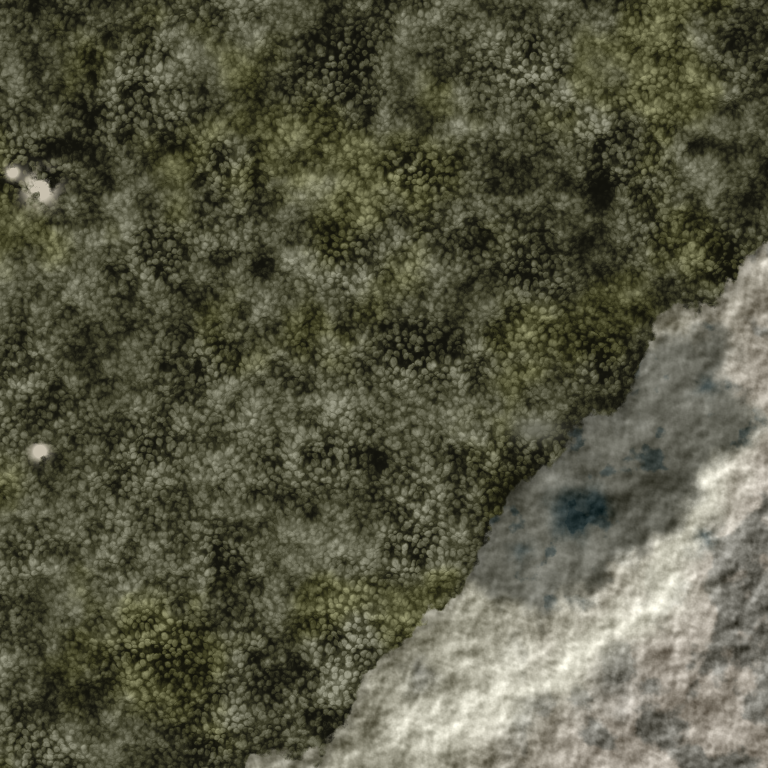
This texture is drawn by a WebGL 2 fragment shader. Its source:

```glsl
#version 300 es
precision highp float;
uniform vec2 u_resolution;
out vec4 fragColor;

#define CLUMP_SCALE 118.0
#define CLUMP_DEPTH 0.17
#define BASE_TONE 0.298
#define PATCH_CONTRAST 0.34
#define LEAF_CONTRAST 0.50
#define TILE_REPEATS 4.0
#define EDGE_ROUGHNESS 0.06
#define RELIEF 1.5
#define GRAIN_SCALE 240.0
#define LIGHT_DIR vec2(-0.6, 0.8)

// Dark hollows in the foliage: centre, radius
const vec3 HOLLOWS[13] = vec3[13](
    vec3(.34, .655, .030), vec3(.11, .81, .065), vec3(.89, .80, .030), vec3(.625, .65, .045),
    vec3(.78, .755, .035), vec3(.40, .10, .045), vec3(.42, .69, .025), vec3(.06, .397, .017),
    vec3(.48, .40, .035), vec3(.68, .40, .035), vec3(.08, .095, .040), vec3(.40, .92, .030),
    vec3(.91, .655, .055));

// Integer hash giving two values in 0..1
vec2 hash2(vec2 cell) {
    uvec2 q = uvec2(ivec2(cell)) * 1664525u + 1013904223u;
    q.x += q.y * 1664525u;
    q.y += q.x * 1664525u;
    q ^= q >> 16u;
    q.x += q.y * 1664525u;
    q.y += q.x * 1664525u;
    q ^= q >> 16u;
    return vec2(q & 65535u) / 65535.0;
}

float noise(vec2 p) {
    vec2 i = floor(p), f = fract(p);
    f = f * f * (3.0 - 2.0 * f);
    return mix(mix(hash2(i).x, hash2(i + vec2(1, 0)).x, f.x),
               mix(hash2(i + vec2(0, 1)).x, hash2(i + vec2(1, 1)).x, f.x), f.y);
}

float fbm(vec2 p) {
    float sum = 0.0, amp = 0.5;
    for (int i = 0; i < 5; i++) {
        sum += amp * noise(p);
        p = mat2(1.6, 1.2, -1.2, 1.6) * p + 7.3;
        amp *= 0.5;
    }
    return sum / 0.97;
}

// Round leaves of varied size lit from one side, about -1 in gaps to 1 on lit faces
float clumps(vec2 p) {
    vec2 base = floor(p);
    float top = -0.8;
    for (int y = -1; y <= 1; y++)
    for (int x = -1; x <= 1; x++) {
        vec2 cell = base + vec2(x, y), rnd = hash2(cell);
        float tint = fract(rnd.x * 7.0 + rnd.y * 3.0);
        vec2 offset = (p - cell - rnd) / mix(0.45, 0.8, tint);
        float dome = 1.0 - smoothstep(0.45, 1.0, length(offset));
        float lit = 0.25 + 0.55 * dot(offset, LIGHT_DIR) + 0.7 * (tint - 0.5);
        top = max(top, mix(-0.8, lit, dome));
    }
    return top;
}

float spot(vec2 p, vec2 centre, float radius) {
    vec2 d = (p - centre) / radius;
    return exp(-dot(d, d));
}

float segment(vec2 p, vec2 a, vec2 b) {
    vec2 ab = b - a;
    return length(p - a - ab * clamp(dot(p - a, ab) / dot(ab, ab), 0.0, 1.0));
}

float bell(float x, float centre, float width) {
    x = (x - centre) / width;
    return exp(-x * x);
}

// Height of the foliage border along x
float borderHeight(float x) {
    float y = x - 0.31 - 0.085 * bell(x, 0.42, 0.09) - 0.068 * bell(x, 0.585, 0.055)
            - 0.035 * bell(x, 0.81, 0.03) + 0.025 * bell(x, 0.86, 0.03);
    return max(y, mix(-0.2, 0.022, smoothstep(0.27, 0.33, x)));
}

vec3 foliage(vec2 p, float border) {
    vec2 tile = fract(p * TILE_REPEATS);
    float dense = max(spot(tile, vec2(.78, .65), .2), spot(tile, vec2(.135, .115), .17));
    float patches = fbm(p * 9.0 + 3.0), leaves = fbm(p * 42.0);
    float tone = BASE_TONE + PATCH_CONTRAST * (patches - 0.5) + LEAF_CONTRAST * (leaves - 0.5);
    vec2 warped = p * CLUMP_SCALE + 1.5 * vec2(patches, leaves);
    float depth = CLUMP_DEPTH * (0.25 + 0.6 * dense + 0.7 * noise(p * 13.0));
    tone += depth * clumps(warped) + 0.05 * clumps(warped * 1.7 + 5.0);
    tone += 0.12 * (noise(p * 210.0) - 0.5);
    float hollow = 0.0;
    for (int i = 0; i < 13; i++)
        hollow += spot(p, HOLLOWS[i].xy, HOLLOWS[i].z);
    tone -= 0.24 * min(hollow, 1.0) * smoothstep(0.3, 0.65, fbm(p * 32.0 + 9.0));
    tone -= 0.07 * (1.0 - smoothstep(0.0, 0.06, border));
    tone += 0.06 * (spot(p, vec2(.06, .62), .07) + spot(p, vec2(.6, .88), .07));
    // Soft floor keeps the gaps from going black
    tone = clamp(0.5 * (tone + 0.06 + sqrt((tone - 0.06) * (tone - 0.06) + 0.006)), 0.05, 0.6);
    vec3 color = vec3(tone, tone, max(tone - 0.08, 0.66 * tone));
    color.b -= 0.12 * smoothstep(0.5, 0.7, fbm(p * 9.0 + 20.0)) * tone;
    // Pale stones
    float stone = spot(p, vec2(.016, .776), .009) + spot(p, vec2(.052, .755), .022)
                + spot(p, vec2(.052, .412), .012);
    stone *= 1.6 * smoothstep(0.3, 0.6, fbm(p * 70.0));
    color = mix(color, vec3(.78, .75, .68), clamp(stone, 0.0, 1.0));
    float bareRock = 0.8 * spot((p - vec2(.70, .44)) * vec2(.6, 1.3), vec2(0), .02);
    return mix(color, vec3(.42, .42, .37), bareRock);
}

vec3 ground(vec2 p) {
    float rough = fbm(p * 14.0 + 5.0);
    vec2 q = p + 0.07 * (vec2(rough, fbm(p * 14.0 + 31.0)) - 0.5)
           + 0.03 * (vec2(fbm(p * 45.0), fbm(p * 45.0 + 17.0)) - 0.5);
    float slope = fbm(p * 30.0) - fbm(p * 30.0 + LIGHT_DIR * 0.2);
    // Grey-beige base, faintly pink toward the lower right
    vec3 color = mix(vec3(.53, .52, .45), vec3(.63, .60, .55), smoothstep(.5, .8, p.x - .5 * p.y));
    color += 0.3 * (fbm(p * 22.0 + 60.0) - 0.5);
    float stain = smoothstep(0.48, 0.62, fbm(p * 21.0 + 12.0)) * smoothstep(0.62, 0.74, p.x);
    stain += spot(q, vec2(.90, .31), .03) + spot(q, vec2(.79, .10), .035)
           + spot(q, vec2(.68, .08), .025) + spot(q, vec2(.56, .135), .02);
    color = mix(color, vec3(.38, .38, .35), 0.75 * min(stain, 1.0));
    // Bright crest
    float crest = min(segment(q, vec2(.55, .06), vec2(.73, .14)),
                  min(segment(q, vec2(.73, .14), vec2(.84, .22)), segment(q, vec2(.84, .22), vec2(.94, .43))));
    color = mix(color, vec3(.84, .83, .76), 0.95 * bell(crest, 0.0, 0.047));
    // Shaded rock band with deep blue pits
    float band = smoothstep(.115, .08, segment(q, vec2(.69, .30), vec2(.88, .47)));
    color = mix(color, vec3(.34, .34, .30) + 0.4 * (rough - 0.5), 0.92 * band);
    float pit = spot(q, vec2(.755, .342), .023) + 0.8 * spot(q, vec2(.94, .50), .015)
              + 0.6 * spot(q, vec2(.69, .285), .014) + 0.7 * spot(q, vec2(.92, .30), .014);
    pit += 0.6 * band * smoothstep(0.6, 0.72, fbm(p * 28.0 + 80.0));
    color = mix(color, vec3(.11, .17, .18), 0.85 * min(pit, 1.0));
    float grain = 0.06 * (noise(p * GRAIN_SCALE) + noise(p * GRAIN_SCALE * 0.6) - 1.0) * (1.0 - 0.6 * band);
    return color + RELIEF * slope * mix(0.8, 0.45, band) + grain;
}

void main() {
    vec2 p = gl_FragCoord.xy / u_resolution;
    float border = p.y - borderHeight(p.x)
                 + EDGE_ROUGHNESS * (fbm(p * 17.0 + 40.0) - 0.5) + 0.03 * (fbm(p * 75.0) - 0.5);
    float cover = smoothstep(-0.005, 0.005, border);
    float shadow = 0.12 * smoothstep(-0.03, 0.0, border);
    vec3 color = mix(ground(p) * (1.0 - shadow), foliage(p, border), cover);
    fragColor = vec4(clamp(color, 0.0, 1.0), 1.0);
}
```
